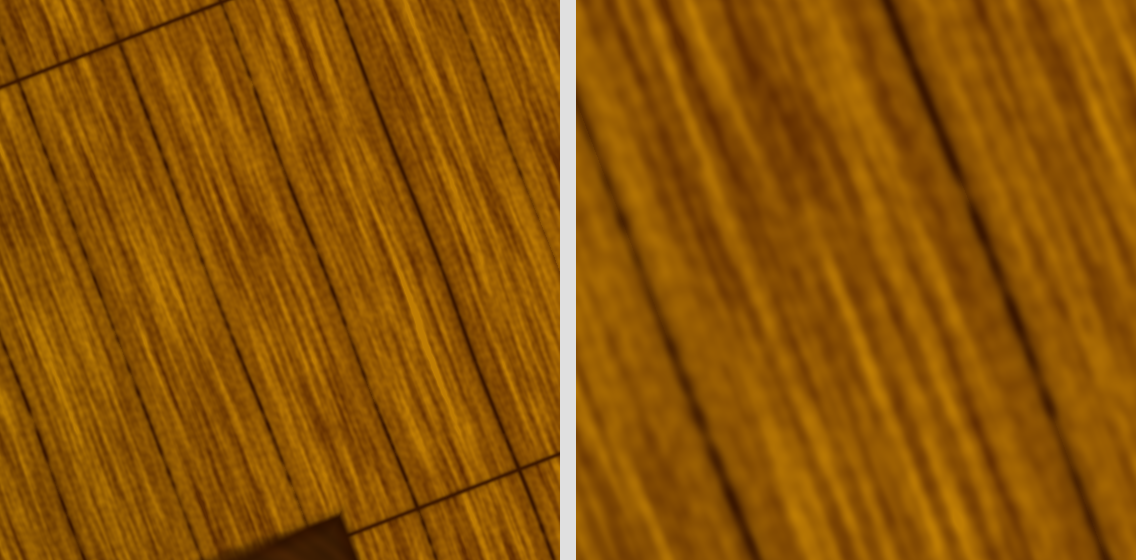
Left, the full canvas; right, a detail of the centre.
Give the GLSL for this texture, as a Shadertoy shader.

```glsl
vec2 gradientAt(vec2 cell) {
    float h = fract(sin(dot(cell, vec2(127.1, 311.7))) * 43758.5);
    return vec2(cos(6.2832 * h), sin(6.2832 * h));
}

float gradientNoise(vec2 p) {
    vec2 i = floor(p), f = p - i;
    vec2 u = f * f * f * (f * (f * 6.0 - 15.0) + 10.0);
    vec2 e = vec2(0, 1);
    float low = mix(dot(gradientAt(i), f), dot(gradientAt(i + e.yx), f - e.yx), u.x);
    float high = mix(dot(gradientAt(i + e), f - e), dot(gradientAt(i + 1.0), f - 1.0), u.x);
    return mix(low, high, u.y);
}

float bell(float x, float width) {
    return exp(-x * x / (width * width));
}

// Light and dark fibres running along a plank
float grain(vec2 q, float seed) {
    q += vec2(seed * 0.37, seed * 1.71);
    float streaks = 0.62 * gradientNoise(q * vec2(50, 2.2));
    streaks += 0.68 * gradientNoise(q * vec2(88, 4.0) + 9.3);
    streaks += 0.36 * gradientNoise(q * vec2(125, 16) + 4.7);
    return streaks;
}

void mainImage(out vec4 fragColor, in vec2 fragCoord) {
    vec2 p = fragCoord / iResolution.y;

    // Board axes: x across the planks, y along them
    vec2 board = vec2(dot(p, vec2(0.933, 0.36)), dot(p, vec2(-0.36, 0.933)));
    vec2 q = board;
    q.x += 0.007 * gradientNoise(board * vec2(2.5, 3.0) + 3.1);

    // Plank and row cells
    float across = (q.x - 0.143) / 0.1945;
    float along = (board.y + 0.183) / 0.97;
    float plank = floor(across), row = floor(along);
    float edge = abs(across - round(across));
    float seamDist = edge * 0.1945;
    float jointDist = abs(along - round(along)) * 0.97;

    // Grain is calmer beside the seams
    float tone = 0.55 + grain(q, plank + row * 7.0) * mix(0.4, 1.15, smoothstep(0.03, 0.24, edge));
    tone += 0.24 * gradientNoise(q * vec2(11, 2.2) + 21.4);
    tone += 0.28 * gradientNoise(board * vec2(100, 80));

    // Strongest fibres
    tone += 0.45 * bell(across - 4.38, 0.03) * bell(q.y - 0.5, 0.3);
    tone += 0.45 * bell(across - 3.63, 0.03) * bell(q.y - 0.08, 0.3);
    tone -= 0.35 * bell(across - 4.24, 0.05) * bell(q.y - 0.55, 0.3);

    vec3 darkSeam = vec3(0.22, 0.08, 0.0);
    vec3 color = mix(vec3(0.41, 0.20, 0.005), vec3(0.69, 0.44, 0.015), clamp(tone, -0.1, 1.2));
    color.r -= 0.02 * (1.0 - smoothstep(0.1, 0.7, board.x));

    // Long seams, worn unevenly
    float line = round(across);
    float wear = 0.66 + 0.5 * gradientNoise(vec2(line * 5.3 + 0.4, q.y * 4.0));
    wear += 0.7 * gradientNoise(vec2(line * 3.7 + 0.6, q.y * 50.0));
    wear += 0.3 * bell(line - 4.0, 0.5);
    wear *= 1.0 - 0.7 * step(4.5, line) * (1.0 - smoothstep(0.2, 0.35, q.y));
    float seam = bell(seamDist, 0.004) * clamp(wear, 0.0, 0.95);
    color *= 1.0 - 0.10 * bell(seamDist, 0.010) * wear;
    color = mix(color, darkSeam, seam);

    // End joints
    color *= 1.0 - 0.10 * bell(jointDist, 0.010);
    color = mix(color, darkSeam, 0.88 * bell(jointDist, 0.0040));

    // Dark inset block, blurring towards its left end
    float inset = max(board.x - 0.597, board.y + 0.142);
    float blur = mix(0.025, 0.006, smoothstep(0.36, 0.55, board.x));
    vec3 insetColor = mix(darkSeam * 0.85, vec3(0.25, 0.12, 0.01), smoothstep(0.0, 0.035, -inset));
    insetColor *= 1.0 + 0.3 * gradientNoise(p * mat2(0.8, -0.6, 0.6, 0.8) * vec2(12, 40));
    color *= 1.0 - 0.2 * (1.0 - smoothstep(0.0, 0.02, inset));
    color = mix(color, insetColor, 1.0 - smoothstep(-blur, blur, inset));

    fragColor = vec4(clamp(color, 0.0, 1.0), 1.0);
}
```
